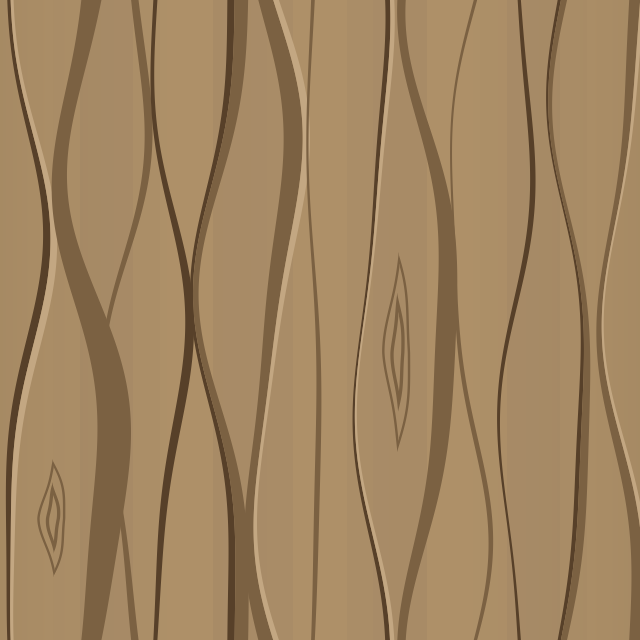
Reproduce this texture procedurally as a WebGL 2 fragment shader.

```glsl
#version 300 es
precision highp float;
// Flat wood grain: wavy vertical veins with shaded edges and two spindle knots.

uniform vec2 u_resolution;
out vec4 fragColor;

const float TAU = 6.2831853;
const int VEINS = 13;
const int PROFILES = 7;
const float SPACING = 1.0 / float(VEINS);
const float PHASE_START = -2.19;   // phase of the first vein
const float PHASE_STEP = 2.4;      // phase shift between neighbours
const float SWAY = 0.034;          // largest sideways swing
const float SWELL = 0.42;          // width change along a vein
const float SLIM = 0.6;            // width of veins in the second cycle
const int KNOTS = 2;
const int KNOT_GAP = 7;            // veins between knots
const float STEPS = 24.0;          // faint tone bands across the board

const vec3 OCHRE = vec3(0.682, 0.565, 0.408);
const vec3 TAN = vec3(0.658, 0.546, 0.402);
const vec3 BROWN = vec3(0.482, 0.380, 0.260);
const vec3 DARK = vec3(0.340, 0.250, 0.160);
const vec3 LIGHT = vec3(0.765, 0.655, 0.510);

// Widths of the dark, brown and light strands of each kind of vein
const vec3 PROFILE[PROFILES] = vec3[PROFILES](
    vec3(0.009, 0.0, 0.008), vec3(0.0, 0.037, 0.0), vec3(0.0, 0.009, 0.0),
    vec3(0.010, 0.0, 0.0), vec3(0.008, 0.015, 0.0), vec3(0.0, 0.021, 0.008),
    vec3(0.0, 0.006, 0.0));

float hash(int index, int salt) {
    uint h = uint(index) * 747796405u + uint(salt) * 2891336453u + 277803737u;
    h = (h ^ (h >> 16)) * 2246822519u;
    h = (h ^ (h >> 13)) * 3266489917u;
    h ^= h >> 16;
    return float(h >> 8) / 16777216.0;
}

float veinPhase(int i) {
    return PHASE_START + PHASE_STEP * float(i) + 0.5 * (hash(i, 1) - 0.5);
}

// Left edge of a vein at height y; whole periods keep it seamless
float veinEdge(int i, float y) {
    float base = (float(i) + 0.45 + 0.25 * (hash(i, 2) - 0.5)) * SPACING;
    float sway = SWAY * mix(0.6, 1.0, hash(i, 3));
    if (i % PROFILES == PROFILES - 1) sway *= 0.35;
    return base + sway * (sin(TAU * y + veinPhase(i))
                        + 0.28 * sin(2.0 * TAU * y + TAU * hash(i, 4)));
}

vec3 veinWidths(int i, float y) {
    float scale = i < PROFILES ? 1.0 : SLIM;
    float swell = sin(TAU * y + veinPhase(i) + 2.0 * (hash(i, 5) - 0.5));
    return PROFILE[i % PROFILES] * scale * (1.0 + SWELL * swell);
}

// Soft coverage of the span from a to b
float span(float x, float a, float b, float px) {
    return clamp((x - a) / px + 0.5, 0.0, 1.0) - clamp((x - b) / px + 0.5, 0.0, 1.0);
}

// Outline of a pointed spindle with a slightly wavy axis
float spindle(vec2 p, vec2 halfSize, float thickness, float bend, float px) {
    float t = p.y / halfSize.y;
    float x = p.x + halfSize.x * 0.16 * sin(4.5 * t + bend);
    float d = abs(x) - halfSize.x * (1.0 - pow(abs(t), 1.5));
    return clamp(0.5 - (abs(d) - thickness) / px, 0.0, 1.0);
}

vec3 board(float x) {
    float cell = (floor(x * STEPS) + 0.5) / STEPS;
    float tone = smoothstep(0.2, 0.8, 0.5 + 0.5 * cos(TAU * 4.5 * (cell - 0.28)));
    float side = 2.0 * x - 1.0;
    return mix(TAN, OCHRE, tone) * (1.0 - 0.045 * pow(side, 4.0));
}

void main() {
    vec2 uv = gl_FragCoord.xy / u_resolution;
    float px = 1.0 / u_resolution.x;
    vec3 color = board(uv.x);

    // Veins: dark, brown and light strands side by side
    for (int i = 0; i < VEINS; i++) {
        vec3 w = veinWidths(i, uv.y);
        float a = veinEdge(i, uv.y);
        float b = a + w.x;
        float c = b + w.y;
        color = mix(color, DARK, span(uv.x, a, b, px));
        color = mix(color, BROWN, span(uv.x, b, c, px));
        color = mix(color, LIGHT, span(uv.x, c, c + w.z, px));
    }

    // Knots: centred where two neighbouring veins part the widest
    for (int k = 0; k < KNOTS; k++) {
        int i = k * KNOT_GAP;
        float y = fract(-0.5 * (veinPhase(i) + veinPhase(i + 1)) / TAU);
        float left = veinEdge(i, y) + dot(veinWidths(i, y), vec3(1.0));
        vec2 p = uv - vec2(0.5 * (left + veinEdge(i + 1, y)), y);
        vec2 size = vec2(0.020, mix(0.085, 0.145, float(k)));
        float bend = TAU * hash(k, 6);
        float ring = spindle(p, size, 0.0019, bend, px);
        float core = spindle(p, size * vec2(0.42, 0.53), 0.0026, bend + 1.0, px);
        color = mix(color, BROWN, max(ring, core));
    }

    fragColor = vec4(color, 1.0);
}
```
